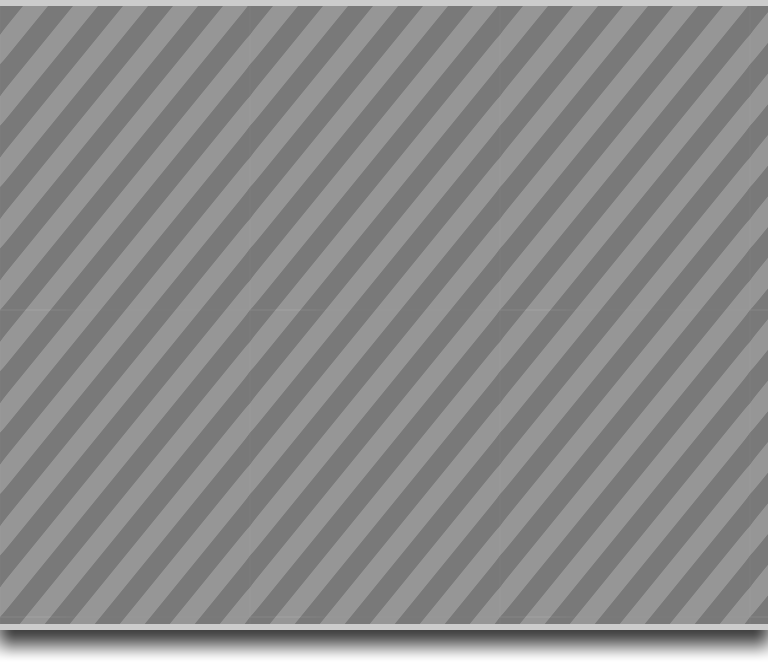
A WebGL 1 fragment shader for this pattern:

```glsl
precision highp float;
// Grey diagonal stripes in faintly seamed tiles, framed by pale bars above a soft drop shadow.

uniform vec2 u_resolution;

// Coverage of the region where a signed distance is negative.
float coverage(float dist, float pixel) {
  return 1.0 - smoothstep(-0.5 * pixel, 0.5 * pixel, dist);
}

// Tile is 250 x 307 units and holds five stripe periods along each side.
float stripes(vec2 p, float pixel) {
  float seamX = abs(mod(p.x + 125.0, 250.0) - 125.0);
  float kink = 0.012 * exp(-seamX * 0.4);
  float phase = p.x / 50.0 + (p.y - 6.0) / 61.4;
  float band = abs(fract(phase - 0.21) - 0.5) - 0.25 + kink;
  return coverage(band * 38.8, pixel);
}

// Hairline joints; the horizontal one shows most at the left of each tile.
float seams(vec2 p, float pixel) {
  vec2 tile = vec2(250.0, 307.0);
  vec2 local = mod(p - vec2(0.0, 3.0), tile);
  vec2 dist = min(local, tile - local);
  float across = coverage(dist.y - 0.6, pixel);
  float down = coverage(dist.x - 0.6, pixel);
  float fade = 1.0 - smoothstep(55.0, 85.0, local.x);
  return across * mix(0.006, 0.035, fade) + down * 0.012;
}

// Blurred shadow below the panel, easing off toward both corners.
float shadowShade(vec2 p) {
  float depth = 1.0 - smoothstep(629.0, 663.0, p.y);
  float side = smoothstep(-22.0, 16.0, min(p.x, 768.0 - p.x));
  return 1.0 - 0.74 * depth * side;
}

void main() {
  // Canvas spans 768 x 666 units, measured downward from the top left.
  vec2 p = gl_FragCoord.xy / u_resolution * vec2(768.0, 666.0);
  p.y = 666.0 - p.y;
  float pixel = 768.0 / u_resolution.x;

  float panel = mix(0.475, 0.588, stripes(p, pixel)) + seams(p, pixel);

  // Bars along the top and bottom edges of the panel.
  float bars = coverage(abs(p.y - 315.0) - 309.0, pixel);
  float shade = mix(0.8, panel, bars);

  shade = mix(shadowShade(p), shade, coverage(p.y - 630.0, pixel));
  gl_FragColor = vec4(vec3(shade), 1.0);
}
```
